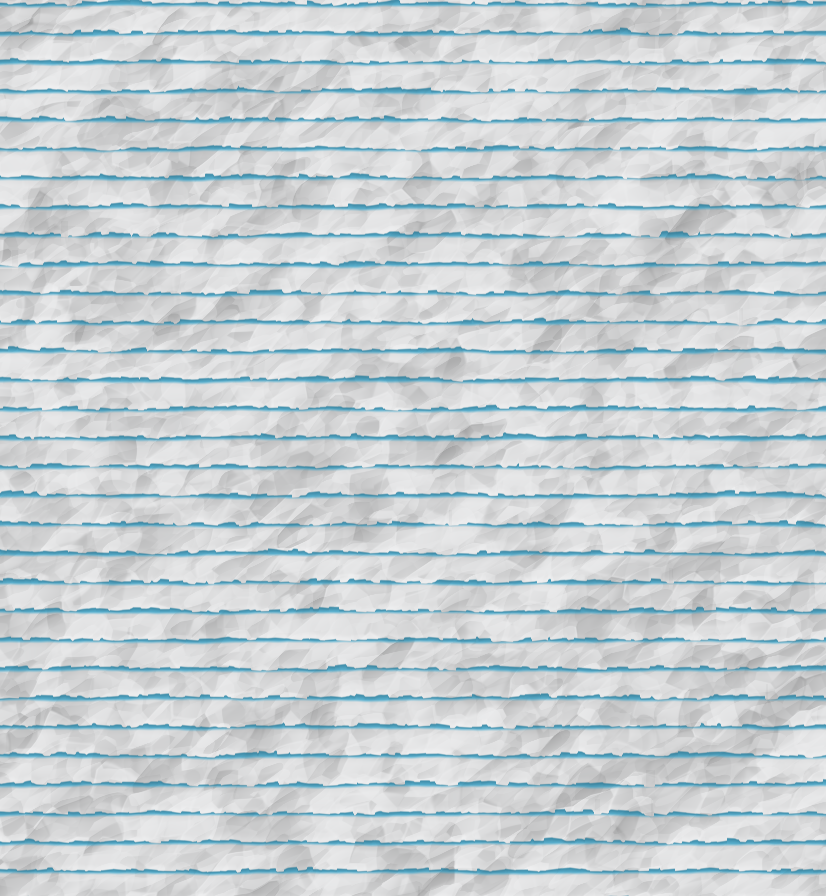
Write a Shadertoy shader that draws this texture.

```glsl
// Crumpled white paper in 31 torn strips, each ragged lower edge baring a blue ruled line.

const float ROWS = 31.0;        // strips down the canvas
const float FIRST_LINE = 0.85;  // height of the lowest line, in strips

const vec3 PAPER_TINT = vec3(0.998, 1.0, 1.004);
const vec3 INK_SHADED = vec3(0.25, 0.55, 0.66);
const vec3 INK_LIT = vec3(0.36, 0.70, 0.82);

vec2 hash2(vec2 p) {
    vec3 q = fract(p.xyx * vec3(0.1031, 0.1030, 0.0973));
    q += dot(q, q.yzx + 33.33);
    return fract((q.xx + q.yz) * q.zy);
}

mat2 rotation(float angle) {
    float c = cos(angle), s = sin(angle);
    return mat2(c, -s, s, c);
}

// Three incommensurate sines, roughly -1 to 1
float waves(float x, float phase) {
    return 0.5 * sin(x + phase) + 0.3 * sin(2.3 * x + 1.7 * phase)
         + 0.2 * sin(5.1 * x + 2.9 * phase);
}

// Cellular facets: x = tone of tilted planes, y = strength of the fold between them
vec2 facets(vec2 p, float sharpness) {
    vec2 cell = floor(p);
    float sum = 0.0, weight = 0.0, near1 = 9.0, near2 = 9.0;
    for (int j = -1; j <= 1; j++)
    for (int i = -1; i <= 1; i++) {
        vec2 id = cell + vec2(i, j);
        vec2 away = p - id - hash2(id);
        vec2 tilt = hash2(id + 71.0) - 0.5;
        float dist = dot(away, away);
        float w = exp(-sharpness * dist);
        sum += w * (tilt.x + 0.8 * dot(away, tilt.yx));
        weight += w;
        near2 = min(near2, max(near1, dist));
        near1 = min(near1, dist);
    }
    float fold = 1.0 - smoothstep(0.0, 0.12, sqrt(near2) - sqrt(near1));
    return vec2(sum / max(weight, 1e-9), fold);
}

// Facets stretched along a direction
vec2 creases(vec2 p, float angle, vec2 frequency, float sharpness) {
    return facets(rotation(angle) * p * frequency + 40.0, sharpness);
}

// Brightness of the crumpled sheet
float paperShade(vec2 p) {
    vec2 q = p + 0.008 * vec2(waves(p.y * 23.0, 1.0), waves(p.x * 19.0, 4.0));
    vec2 broad = creases(q, 0.55, vec2(8.0, 20.0), 16.0);
    vec2 middle = creases(q, 0.70, vec2(19.0, 42.0), 40.0);
    vec2 blocks = creases(q, -0.12, vec2(42.0, 28.0), 45.0);
    vec2 fine = creases(q, 0.45, vec2(34.0, 85.0), 40.0);
    float shade = 0.843 + 0.070 * broad.x + 0.105 * middle.x
                + 0.085 * blocks.x + 0.095 * fine.x;
    shade += 0.06 * broad.y * (broad.x + 0.1) + 0.08 * middle.y * (middle.x + 0.15);
    shade += 0.014 * waves(dot(p, vec2(-9.0, 14.0)), 2.0);
    // Compress the highlights so that lit facets share one tone
    float excess = max(shade - 0.86, 0.0);
    return shade - excess * excess / (excess + 0.09);
}

// Torn upper boundary of the ink: shallow steps and small chips
float tornEdge(float x, float row) {
    float steps = facets(vec2(x * 24.0, row * 7.3 + 0.5), 50.0).x;
    float chips = facets(vec2(x * 90.0, row * 5.7 + 0.5), 30.0).x;
    return 0.045 + 0.09 * steps + 0.11 * chips;
}

void mainImage(out vec4 fragColor, in vec2 fragCoord) {
    vec2 p = fragCoord / iResolution.y;
    float pixel = ROWS / iResolution.y;

    // Height above the nearest ruled line, in strips
    float v = p.y * ROWS - FIRST_LINE;
    float row = floor(v + 0.5);
    float phase = 6.28 * hash2(vec2(row + 5.0, 3.0)).x;
    float height = v - row - 0.04 * waves(p.x * 17.0, phase);

    // Ink lies between the torn edge above and a softer wavy edge below
    float top = tornEdge(p.x, row);
    float bottom = -0.07 + 0.018 * waves(p.x * 60.0, phase + 2.0);
    float softTop = max(0.7 * pixel, 0.035);
    float softBottom = max(0.8 * pixel, 0.065);
    float ink = smoothstep(bottom - softBottom, bottom + softBottom, height)
              * (1.0 - smoothstep(top - softTop, top + softTop, height));

    // Bright torn rim above the line, faint shadow below it
    float shade = paperShade(p);
    float rim = smoothstep(top, top + 0.05, height)
              * (1.0 - smoothstep(top + 0.05, top + 0.25, height));
    float shadow = smoothstep(bottom - 0.25, bottom, height)
                 * (1.0 - smoothstep(bottom, top, height));
    shade += 0.025 * rim - 0.025 * shadow;

    vec3 inkColor = mix(INK_LIT, INK_SHADED, smoothstep(bottom, top, height));
    inkColor *= 0.65 + 0.41 * shade;
    fragColor = vec4(mix(shade * PAPER_TINT, inkColor, ink), 1.0);
}
```
